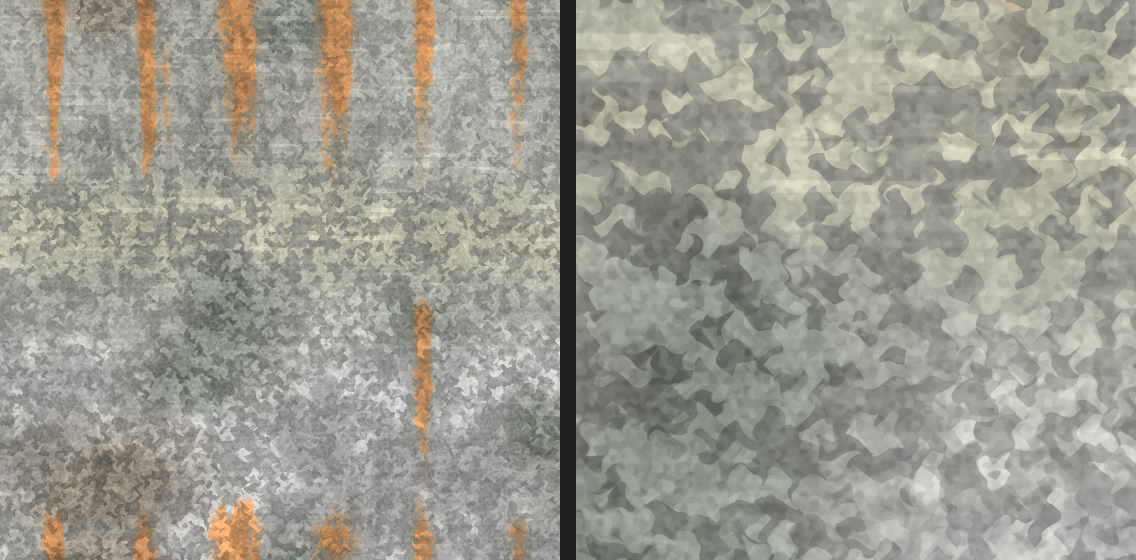
Left: the whole. Right: its middle third, enlarged.
A Shadertoy shader for this texture:

```glsl
// Weathered galvanized sheet: angular zinc flakes, cloudy stains and
// vertical rust runs. Soft cellular noise gives flakes, fibres, scratches
// and grain; layered sines give the clouds that bend the larger stains.

const vec3 ZINC      = vec3(1.00, 1.00, 0.955);
const vec3 PATINA    = vec3(1.02, 1.02, 0.91);
const vec3 COLD_ZINC = vec3(1.00, 1.00, 0.99);
const vec3 MOSS      = vec3(0.97, 1.01, 0.94);
const vec3 BROWN     = vec3(1.06, 1.00, 0.90);
const vec3 TAN       = vec3(0.64, 0.57, 0.45);
const vec3 RUST      = vec3(0.74, 0.49, 0.28);

vec3 hash3(vec2 p) {
    vec3 q = fract(p.xyx * vec3(0.1031, 0.1030, 0.0973));
    q += dot(q, q.yxz + 33.33);
    return fract((q.xxy + q.yzz) * q.zyx);
}

mat2 rotation(float a) {
    float c = cos(a), s = sin(a);
    return mat2(c, s, -s, c);
}

// Cellular noise: a random value per cell, blended across smooth edges.
// Each cell is turned and stretched so that its outline is angular.
float cells(vec2 p, float sharpness, float stretch, float seed) {
    vec2 base = floor(p);
    float total = 0.0, weights = 1e-30;
    for (int j = -1; j <= 1; j++)
    for (int i = -1; i <= 1; i++) {
        vec2 id = base + vec2(i, j);
        vec3 h = hash3(id + seed);
        vec2 d = rotation(6.283 * fract(h.z * 17.0)) * (p - id - h.xy);
        d *= vec2(1.0 / stretch, stretch);
        float w = exp(-sharpness * dot(d, d));
        total += w * h.z;
        weights += w;
    }
    return total / weights;
}

// Layered sines, roughly -1 to 1.
float clouds(vec2 p, float seed) {
    float sum = 0.0, amp = 0.5;
    for (int i = 0; i < 5; i++) {
        p = rotation(1.1) * p * 1.75 + seed;
        sum += amp * sin(p.x + 1.4 * sin(p.y * 0.8 + seed));
        amp *= 0.62;
    }
    return sum;
}

vec2 wrapped(vec2 d) { return fract(d + 0.5) - 0.5; }

// Soft elliptical stain.
float blot(vec2 p, vec2 center, vec2 radius) {
    vec2 d = wrapped(p - center) / radius;
    return 1.0 - smoothstep(0.2, 1.7, length(d));
}

// Run of rust that starts at height top and thins out downwards.
float streak(vec2 p, float x, float top, float len, float width) {
    float s = fract(top - p.y) / len;
    float dx = wrapped(vec2(p.x - x, 0.0)).x / (width * mix(1.3, 0.6, min(s, 1.0)));
    return exp(-dx * dx) * smoothstep(0.0, 0.12, s) * (1.0 - smoothstep(0.35, 1.0, s));
}

void mainImage(out vec4 fragColor, in vec2 fragCoord) {
    vec2 uv = fragCoord / iResolution.xy;
    float cloud = clouds(uv * 5.0, 1.7);
    float mottle = clouds(uv * 19.0, 4.1);
    vec2 bent = uv + 0.025 * vec2(cloud, clouds(uv * 7.0, 2.6)) + 0.01 * mottle;

    // Metal structure
    vec2 ragged = uv + 0.0025 * vec2(sin(uv.y * 310.0), sin(uv.x * 270.0 + 2.0));
    float big = cells(ragged * 50.0, 38.0, 1.3, 3.0);
    float small = cells(ragged * 98.0, 22.0, 1.3, 57.0);
    float fibre = cells(uv * vec2(95.0, 9.0), 9.0, 1.0, 21.0);
    float scratch = cells(uv * vec2(7.0, 170.0), 9.0, 1.0, 83.0);
    float grain = cells(uv * 240.0, 9.0, 1.0, 131.0);
    float mixed = 0.6 * big + 0.4 * small;
    float flake = smoothstep(0.42, 0.55, mixed + 0.07 * mottle);

    // Large zones
    float upper = smoothstep(0.42, 0.62, bent.y);
    float band = exp(-pow((bent.y - 0.59) / 0.11, 2.0));
    float lower = 1.0 - smoothstep(0.36, 0.52, bent.y);
    float moss = blot(bent, vec2(0.36, 0.34), vec2(0.12, 0.06))
               + blot(bent, vec2(0.53, 0.96), vec2(0.06, 0.06))
               + blot(bent, vec2(0.42, 0.45), vec2(0.10, 0.07))
               + blot(bent, vec2(0.97, 0.22), vec2(0.06, 0.05))
               + 0.8 * blot(bent, vec2(0.75, 0.45), vec2(0.05, 0.07));
    float brown = blot(bent, vec2(0.19, 0.14), vec2(0.16, 0.10))
                + blot(bent, vec2(0.17, 0.98), vec2(0.10, 0.05));
    float dark = min(moss + brown, 1.0);
    float bright = blot(bent, vec2(0.82, 0.77), vec2(0.20, 0.16))
                 + blot(bent, vec2(0.18, 0.41), vec2(0.09, 0.06));

    // Brightness
    float tone = 0.625 + 0.035 * cloud + 0.025 * mottle + 0.045 * bright;
    tone += (0.075 + 0.06 * band + 0.03 * dark) * (flake - 0.5);
    tone += 0.07 * (small - 0.5) + 0.07 * (fibre - 0.5) * (0.4 + 0.6 * upper);
    tone += 0.05 * (scratch - 0.5) + 0.10 * (grain - 0.5);
    tone -= 0.13 * dark;
    float whiteZone = lower * (1.0 - 0.8 * dark) * smoothstep(-0.3, 0.5, cloud + mottle);
    tone += 0.13 * whiteZone * smoothstep(0.60, 0.70, mixed);
    tone += 0.05 * upper * smoothstep(0.68, 0.85, scratch) * smoothstep(0.0, 0.6, mottle);

    // Tint
    vec3 tint = mix(ZINC, COLD_ZINC, max(lower, 0.5 * bright));
    tint = mix(tint, PATINA, band * (0.4 + 0.6 * flake));
    tint = mix(tint, MOSS, min(moss, 1.0));
    tint = mix(tint, BROWN, min(brown, 1.0));
    vec3 color = tone * tint;

    // Rust runs: evenly spaced main columns, thin stray ones, one low run
    vec2 run = uv + vec2(0.004 * mottle, 0.05 * (fibre - 0.5));
    float rust = streak(run, 0.755, 0.50, 0.50, 0.016);
    for (int i = 0; i < 6; i++) {
        float x = 0.10 + 0.165 * float(i);
        vec3 h = hash3(vec2(i, 7));
        float width = 0.016 + 0.028 * exp(-pow((x - 0.5) / 0.13, 2.0));
        rust += streak(run, x + 0.02 * (h.x - 0.5), 0.12, 0.48 + 0.14 * h.y, width);
        rust += 0.5 * streak(run, h.z, 0.98 - 0.15 * h.x, 0.28, 0.011);
    }
    float halo = smoothstep(0.05, 0.7, rust) * (0.35 + 0.3 * fibre);
    float crust = smoothstep(0.30, 0.62, rust * (0.75 + 0.3 * cloud) + 0.55 * (mixed - 0.5) + 0.25 * (fibre - 0.5));
    float shade = tone / 0.62;
    color = mix(color, TAN * shade, halo);
    color = mix(color, RUST * shade, 0.75 * crust);

    fragColor = vec4(clamp(color, 0.0, 1.0), 1.0);
}
```
